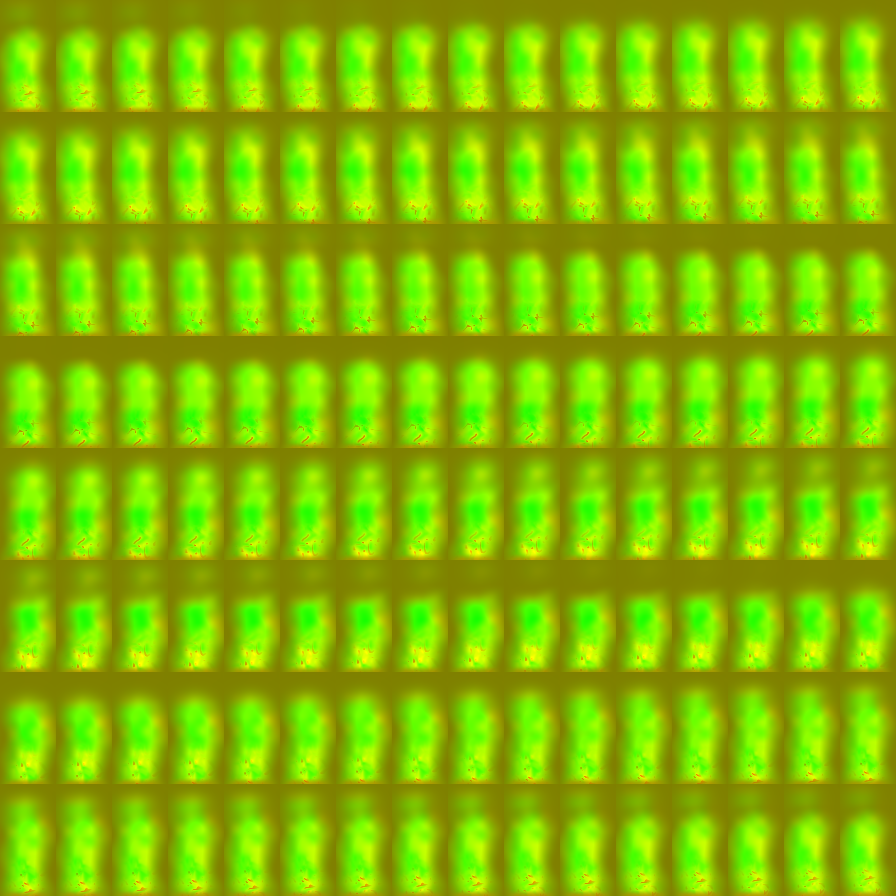
This texture map is drawn by a Shadertoy shader. Its source:

```glsl
// Flipbook sheet of a looping flame's motion vectors: 16 by 8 frames, red = sideways, green = upward.

const vec2 GRID = vec2(16.0, 8.0);
const float TAU = 6.28319;
const vec2 STILL = vec2(0.5, 0.503);

float hash(vec2 p) {
    return fract(sin(dot(p, vec2(127.1, 311.7))) * 43758.5453);
}

// Value noise whose vertical axis wraps after a whole number of cells
float wrapNoise(vec2 p, float period) {
    vec2 cell = floor(p);
    vec2 f = fract(p);
    f = f * f * (3.0 - 2.0 * f);
    float y0 = mod(cell.y, period);
    float y1 = mod(cell.y + 1.0, period);
    float low = mix(hash(vec2(cell.x, y0)), hash(vec2(cell.x + 1.0, y0)), f.x);
    float high = mix(hash(vec2(cell.x, y1)), hash(vec2(cell.x + 1.0, y1)), f.x);
    return mix(low, high, f.y);
}

// Signed turbulence that rises one frame height per loop
float turbulence(vec2 p, float time, float scale, float seed) {
    vec2 q = vec2(p.x * scale + seed, (p.y - time) * 2.0 * scale);
    return wrapNoise(q, 2.0 * scale) - 0.5;
}

// Centre line of the flame: sways over the loop, more so higher up
float centreLine(float y, float time) {
    float lean = 0.08 * cos(TAU * (time - 0.6)) * smoothstep(0.0, 0.4, y);
    float sway = 0.03 * sin(TAU * (2.0 * (y - time)));
    return 0.48 + lean + sway * y;
}

// Puffs that leave the tip, climb and fade, three per loop
float puffs(vec2 p, float time) {
    float clear = 1.0;
    for (int i = 0; i < 3; i++) {
        float id = float(i);
        float age = fract(time - id / 3.0 - 0.08 * hash(vec2(id, 4.0)) + 0.04);
        float height = 0.6 + 0.9 * age;
        float side = 0.12 * (hash(vec2(id, 9.0)) - 0.3);
        vec2 d = (p - vec2(centreLine(height, time) + side, height)) / vec2(0.3, 0.12);
        float fade = smoothstep(0.0, 0.08, age) * (1.0 - smoothstep(0.12, 0.4, age));
        clear *= 1.0 - 0.75 * fade * exp(-dot(d, d));
    }
    return 1.0 - clear;
}

// Soft upright column with bulging sides
float column(vec2 p, float time) {
    float bulge = 0.14 * turbulence(p, time, 3.0, 11.0);
    float offset = abs(p.x - centreLine(p.y, time));
    float sides = 1.0 - smoothstep(0.04, 0.53 + bulge, offset);
    float tip = 0.76 + 0.12 * turbulence(p, time, 2.0, 5.0);
    float root = mix(0.75, 1.0, smoothstep(0.0, 0.12, p.y));
    return sides * root * (1.0 - smoothstep(tip - 0.2, tip + 0.04, p.y));
}

vec2 flameMotion(vec2 p, float time) {
    float offset = p.x - centreLine(p.y, time);
    float body = column(p, time);
    float lift = 1.0 - (1.0 - body) * (1.0 - puffs(p, time));
    lift = min(lift * (1.12 + 0.35 * turbulence(p, time, 4.0, 31.0)), 1.0);

    // Broad left and right currents, with a calmer green pocket in the core
    float drift = 0.6 * turbulence(p, time, 2.0, 47.0)
                + 0.3 * turbulence(p, time, 5.0, 61.0) + 0.45 * offset;
    vec2 pocket = vec2(offset + 0.06, p.y - 0.4 - 0.1 * sin(TAU * 2.0 * time)) / vec2(0.17, 0.14);
    drift -= 0.28 * exp(-dot(pocket, pocket));
    vec2 motion = STILL + vec2(drift, 0.497) * lift;

    // Ragged fine detail near the base
    vec2 warp = vec2(turbulence(p, time, 8.0, 73.0), turbulence(p, time, 8.0, 89.0));
    vec2 ragged = p + warp * vec2(0.12, 0.06);
    float base = exp(-offset * offset / 0.035) * (1.0 - smoothstep(0.12, 0.42, p.y));
    float coarse = turbulence(ragged, time, 9.0, 103.0);
    float fine = turbulence(ragged, time, 18.0, 131.0);
    float specks = smoothstep(0.22, 0.42, fine) * (1.0 - smoothstep(0.16, 0.32, p.y));
    motion.x += base * (0.12 + 0.7 * coarse + 0.35 * fine);
    motion.y -= base * specks * (0.45 + 0.5 * coarse);

    // Ember tint along the bottom edge
    float ember = (1.0 - smoothstep(0.0, 0.06, p.y)) * (1.0 - smoothstep(0.2, 0.5, abs(offset)));
    return mix(motion, vec2(0.68, 0.52), 0.7 * ember);
}

void mainImage(out vec4 fragColor, in vec2 fragCoord) {
    vec2 sheet = fract(fragCoord / iResolution.xy) * GRID;
    vec2 frame = floor(sheet);

    // Frames run left to right, then from the top row down
    float index = (GRID.y - 1.0 - frame.y) * GRID.x + frame.x;
    float time = index / (GRID.x * GRID.y);
    vec2 motion = flameMotion(fract(sheet), time);
    fragColor = vec4(clamp(motion, 0.0, 1.0), 0.0, 1.0);
}
```
